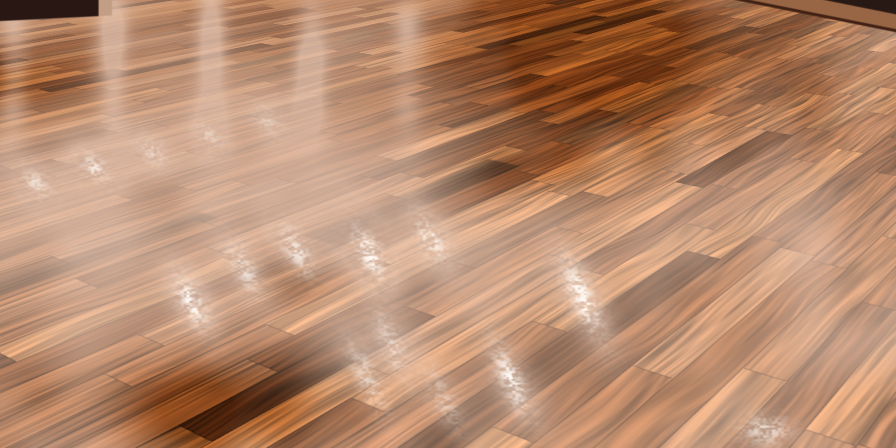
Give the GLSL for this texture, as a Shadertoy shader.

```glsl
// Glossy hardwood floor seen in perspective. Two vanishing points turn the
// canvas into floor coordinates, which are cut into rows of staggered planks;
// haze, window streaks and rippled glints are then laid on as varnish sheen.

float hash(vec2 p) {
    vec3 q = fract(vec3(p.xyx) * 0.1031);
    q += dot(q, q.yzx + 33.33);
    return fract((q.x + q.y) * q.z);
}

float noise(vec2 p) {
    vec2 i = floor(p), f = fract(p);
    f = f * f * (3.0 - 2.0 * f);
    return mix(mix(hash(i), hash(i + vec2(1, 0)), f.x),
               mix(hash(i + vec2(0, 1)), hash(i + vec2(1, 1)), f.x), f.y);
}

// Soft elliptical spot
float blob(vec2 p, vec2 center, vec2 radius) {
    vec2 q = (p - center) / radius;
    return exp(-dot(q, q));
}

// Soft-edged floor rectangle
float patchMask(vec2 g, vec2 center, vec2 halfSize) {
    vec2 q = smoothstep(halfSize + 0.02, halfSize - 0.02, abs(g - center));
    return q.x * q.y;
}

// g.x runs across the planks, g.y along them; blur is the pixel footprint
vec3 planks(vec2 g, vec2 blur) {
    float across = g.x / 0.105;
    float row = floor(across);
    float len = mix(0.9, 1.9, hash(vec2(row, 7.0)));
    float along = g.y / len + 9.0 * hash(vec2(row, 3.0));
    vec2 id = vec2(row, floor(along));
    float tone = hash(id + 40.0);

    // Plank colour, with a few much darker boards
    vec3 col = mix(vec3(0.47, 0.25, 0.12), vec3(0.64, 0.38, 0.21), smoothstep(0.0, 0.45, tone));
    col = mix(col, vec3(0.77, 0.51, 0.30), smoothstep(0.5, 1.0, tone));
    col *= mix(1.0, 0.7, step(0.93, hash(id + 81.0)));
    col = mix(col, col.r * vec3(0.98, 0.68, 0.5), 0.5 * hash(id + 17.0));

    // Wavy grain: broad bands, fine fibres and dark streaks
    vec2 w = g + 31.0 * hash(id + 5.0);
    w.x += 0.035 * noise(w * vec2(5.0, 2.5));
    float bands = noise(w * vec2(50.0, 1.6)) - 0.5;
    float fibres = noise(w * vec2(135.0, 4.0)) - 0.5;
    float streaks = smoothstep(0.62, 0.9, noise(w * vec2(85.0, 2.5) + 9.0));
    float fine = smoothstep(0.016, 0.003, blur.x);
    col *= 1.0 + (0.5 * bands - 0.22 * streaks) * smoothstep(0.05, 0.008, blur.x) + 0.5 * fine * fibres;

    // Long seams and butt joints
    float side = (0.5 - abs(fract(across) - 0.5)) * 0.105;
    float butt = (0.5 - abs(fract(along) - 0.5)) * len;
    float seam = smoothstep(0.0015 + blur.x, 0.0, side) * min(1.0, 0.004 / blur.x);
    float joint = smoothstep(0.002 + blur.y, 0.0, butt) * min(1.0, 0.008 / blur.y);
    return col * (1.0 - max(0.36 * seam, 0.28 * joint));
}

vec3 scene(vec2 p, float px) {
    float depth = 1.39 - p.y;
    vec2 g = (p.xx - vec2(2.93, -2.3)) / depth;
    vec2 blur = px * sqrt(1.0 + g * g) / depth;
    vec3 col = planks(g, blur);

    // Stained boards
    float stain = patchMask(g, vec2(-2.4, 3.9), vec2(0.07, 0.65));
    stain = max(stain, patchMask(g, vec2(-2.83, 2.65), vec2(0.05, 0.53)));
    col *= 1.0 - 0.45 * stain;

    // Broad haze, broken by deep amber pools
    float cloud = noise(p * vec2(5.0, 4.0) + 4.0) + 0.5 * noise(p * vec2(11.0, 9.0)) - 0.75;
    float haze = 0.38 + 0.36 * blob(p, vec2(0.4, 0.57), vec2(0.8, 0.34))
        - 0.55 * blob(p, vec2(1.3, 0.87), vec2(0.4, 0.27))
        - 0.35 * blob(p, vec2(1.18, 0.61), vec2(0.16, 0.09))
        - 0.45 * blob(p, vec2(0.5, 0.1), vec2(0.36, 0.12))
        - 0.4 * blob(p, vec2(0.67, 0.37), vec2(0.09, 0.06))
        - 0.55 * blob(p, vec2(0.02, 0.81), vec2(0.24, 0.13))
        + 0.14 * blob(p, vec2(1.65, 0.4), vec2(0.4, 0.45)) + 0.3 * cloud;

    // Upright window streaks on the far left
    float column = (fract((p.x - 0.25) / 0.221 + 0.5) - 0.5) * 0.221;
    float far = smoothstep(0.6, 0.85, p.y) * smoothstep(1.2, 0.75, p.x);
    haze += far * (0.5 * exp(-pow(column / 0.032, 2.0)) * (0.3 + noise(p * vec2(6.0, 16.0))) - 0.05);

    // Glints in three slanting lines, each with a pale halo
    float glint = 0.0, halo = 0.0;
    for (int i = 0; i < 15; i++) {
        float k = float(i % 5), line = float(i / 5);
        vec2 jitter = vec2(hash(vec2(i, 2)), hash(vec2(i, 9))) - 0.5;
        vec2 c = vec2(0.08, 0.59) + line * vec2(0.34, -0.23) + k * vec2(0.13, 0.035);
        c += jitter * vec2(0.06, 0.1) * line;
        vec2 q = p - c;
        q.x += 0.4 * q.y;
        float power = 0.3 + 0.7 * hash(vec2(i, 5));
        glint += power * blob(q, vec2(0.0), vec2(0.022, 0.025 + 0.018 * line));
        halo += power * blob(q, vec2(0.0), vec2(0.05, 0.06 + 0.03 * line));
    }
    glint += 0.6 * blob(p, vec2(1.71, 0.04), vec2(0.05, 0.03));
    haze = clamp(haze + 0.4 * halo, 0.0, 0.76);

    // Low haze leaves wet, saturated wood; high haze washes it out
    col *= mix(vec3(0.84, 0.68, 0.42), vec3(1.0), smoothstep(0.0, 0.36, haze));
    col = mix(col, vec3(0.91, 0.79, 0.72), haze);

    // Ripples in the varnish break up the glints
    float ripple = noise(p * vec2(60.0, 130.0)) * 0.5 + noise(p * vec2(150.0, 230.0)) * 0.5;
    float sparkle = glint * (0.25 + smoothstep(0.3, 0.75, ripple));
    col += 0.12 * halo * (ripple - 0.5);
    col = mix(col, vec3(1.0, 0.98, 0.96), clamp(sparkle, 0.0, 0.95));

    // Baseboard and wall at the upper right
    float wall = p.y - 1.0 + 0.2 * (p.x - 1.64);
    col = mix(col, vec3(0.25, 0.13, 0.08), smoothstep(-px, px, wall));
    col = mix(col, vec3(0.60, 0.40, 0.27), smoothstep(-px, px, wall - 0.007));
    col = mix(col, vec3(0.16, 0.10, 0.08), smoothstep(-px, px, wall - 0.04));

    // Dark plinth and pale trim at the upper left
    float plinth = smoothstep(-px, px, p.y - 0.953 - 0.05 * p.x);
    col = mix(col, vec3(0.76, 0.62, 0.52), plinth * smoothstep(px, -px, p.x - 0.25));
    return mix(col, vec3(0.16, 0.09, 0.08), plinth * smoothstep(px, -px, p.x - 0.22));
}

void mainImage(out vec4 fragColor, in vec2 fragCoord) {
    vec3 sum = vec3(0.0);
    for (int i = 0; i < 4; i++) {
        vec2 offset = vec2(i % 2, i / 2) * 0.5 - 0.25;
        sum += scene((fragCoord + offset) / iResolution.y, 1.0 / iResolution.y);
    }
    fragColor = vec4(sum / 4.0, 1.0);
}
```
